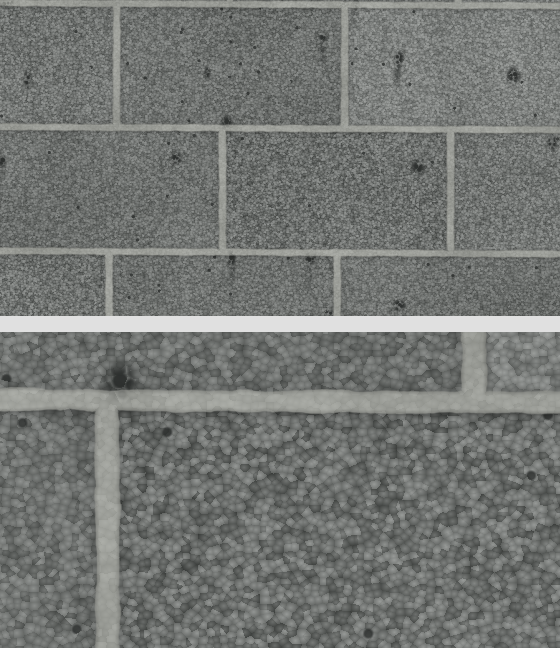
Top: the whole. Bottom: its middle third, enlarged.
Reproduce this texture procedurally as a Shadertoy shader.

```glsl
// Weathered concrete block wall in running bond with pale mortar joints.
// Distances to the joints shape the blocks; cellular noise makes the grain and
// pitted stains, layered sines make the uneven edges and broad tonal drift.

// Layout, in units of the canvas height
const float COURSE = 0.3925;        // height of a block with its joint
const float BLOCK_LENGTH = 0.722;   // length of a block with its joint
const float FIRST_BED = 0.206;      // height of the lowest joint at the left
const float TILT = 0.0055;          // slight fall of the courses to the right
const float FIRST_HEAD = 0.345;     // first upright joint in the lowest course
const float BOND_SHIFT = 0.347;     // shift of every other course
const float COURSE_DRIFT = 0.012;   // extra shift gained by each course
const vec2 JOINT_HALF = vec2(0.0125, 0.0115);
const float EDGE_WOBBLE = 0.0012;

// Surface
const vec2 GRAIN_SCALE = vec2(125.0, 145.0);
const float GRAIN_RELIEF = 0.17;
const float GRAIN_SPECKLE = 0.17;
const float PIT_SCALE = 75.0;
const float STAIN_CELL = 0.25;
const float STAIN_CHANCE = 0.5;
const float PALE_CHANCE = 0.05;

const vec3 BLOCK_COLOR = vec3(0.448, 0.459, 0.450);
const vec3 MORTAR_COLOR = vec3(0.610, 0.618, 0.596);
const vec3 GRIME_COLOR = vec3(0.17, 0.18, 0.175);
const vec3 CHIP_COLOR = vec3(0.61, 0.61, 0.58);

float hash(vec2 p) {
    vec3 q = fract(p.xyx * vec3(0.1031, 0.1030, 0.0973));
    q += dot(q, q.yzx + 33.33);
    return fract((q.x + q.y) * q.z);
}

vec2 hash2(vec2 p) {
    return vec2(hash(p + 17.3), hash(p + 71.9));
}

// Nearest point distance and the random value of its cell
vec2 cellular(vec2 p) {
    vec2 cell = floor(p);
    vec2 nearest = vec2(9.0, 0.0);
    for (int j = -1; j <= 1; j++)
    for (int i = -1; i <= 1; i++) {
        vec2 id = cell + vec2(i, j);
        float d = length(id + hash2(id) - p);
        if (d < nearest.x) nearest = vec2(d, hash(id));
    }
    return nearest;
}

// Layered, rotated and warped sines, about -1 to 1
float drift(vec2 p) {
    float sum = 0.0, amplitude = 0.5;
    for (int i = 0; i < 4; i++) {
        p = mat2(0.8, 0.6, -0.6, 0.8) * p + 1.7;
        p += 0.6 * sin(p.yx);
        sum += amplitude * sin(p.x) * sin(p.y);
        p *= 1.9;
        amplitude *= 0.6;
    }
    return sum;
}

// Scattered blotches: x is dark grime with runs below, y is pale chips
vec2 stains(vec2 p) {
    vec2 cell = floor(p / STAIN_CELL);
    vec2 cover = vec2(0.0);
    for (int j = -1; j <= 1; j++)
    for (int i = -1; i <= 1; i++) {
        vec2 id = cell + vec2(i, j);
        float kind = hash(id + 5.1);
        if (kind > STAIN_CHANCE) continue;
        vec2 offset = p - (id + hash2(id)) * STAIN_CELL;
        vec2 radius = mix(vec2(0.014, 0.018), vec2(0.032, 0.045), hash2(id + 40.0));
        float blot = 1.0 - smoothstep(0.25, 1.0, length(offset / radius));
        if (kind < PALE_CHANCE) {
            cover.y = max(cover.y, blot);
        } else {
            float run = exp(-pow(offset.x / 0.009, 2.0))
                * smoothstep(-0.13, -0.03, offset.y) * (1.0 - smoothstep(-0.02, 0.01, offset.y));
            cover.x = max(cover.x, max(blot, 0.65 * run * step(0.33, kind)));
        }
    }
    return cover;
}

void mainImage(out vec4 fragColor, in vec2 fragCoord) {
    float pixel = 1.0 / iResolution.y;
    vec2 p = fragCoord * pixel;

    // Course and block under this point
    float course = (p.y + TILT * p.x - FIRST_BED) / COURSE + 1.0;
    float row = floor(course);
    float start = FIRST_HEAD + COURSE_DRIFT * row + BOND_SHIFT * mod(row, 2.0);
    vec2 place = vec2((p.x - start) / BLOCK_LENGTH, course);
    vec2 block = floor(place);
    vec2 local = fract(place);
    vec2 toJoint = (0.5 - abs(local - 0.5)) * vec2(BLOCK_LENGTH, COURSE) - JOINT_HALF;
    float edge = min(toJoint.x, toJoint.y) + EDGE_WOBBLE * 2.0 * drift(p * 55.0);
    float mortar = 1.0 - smoothstep(-pixel, pixel, edge);

    // Block face: grain, block tone, broad mottling, pits and stains
    vec2 grain = cellular(p * GRAIN_SCALE);
    float speckle = (0.48 - grain.x) * GRAIN_RELIEF + (grain.y - 0.5) * GRAIN_SPECKLE;
    float tone = 0.06 * (hash(block + 8.0) - 0.5) + 0.035 * drift(p * 7.0);
    vec3 face = BLOCK_COLOR + tone + speckle * mix(0.85, 1.1, hash(block + 23.0));
    vec2 pit = cellular(p * PIT_SCALE);
    vec2 stain = stains(p + 0.006 * drift(p * 40.0));
    float pitted = 1.0 - smoothstep(0.3, 0.65, pit.x + 0.35 * (pit.y - 0.5));
    float grime = stain.x * mix(0.2, 0.95, pitted);
    grime = max(grime, 0.8 * step(0.994, pit.y) * (1.0 - smoothstep(0.25, 0.5, pit.x)));
    face = mix(face, GRIME_COLOR, grime);
    face = mix(face, CHIP_COLOR + speckle, 0.7 * stain.y);

    // Narrow shade beside the joints, deepest under the bed joints
    float underBed = (1.0 - local.y) * COURSE - JOINT_HALF.y;
    face *= 1.0 - 0.12 * exp(-max(edge, 0.0) / 0.005) - 0.16 * exp(-max(underBed, 0.0) / 0.004);

    // Mortar: worn tone, faint grain, rounded edges
    vec3 joint = MORTAR_COLOR + 0.3 * speckle + 0.05 * drift(p * 13.0 + 4.0);
    joint *= 1.0 - 0.14 * smoothstep(-0.005, 0.0, edge);
    joint = mix(joint, GRIME_COLOR, 0.25 * stain.x * pitted);

    fragColor = vec4(mix(face, joint, mortar), 1.0);
}
```
